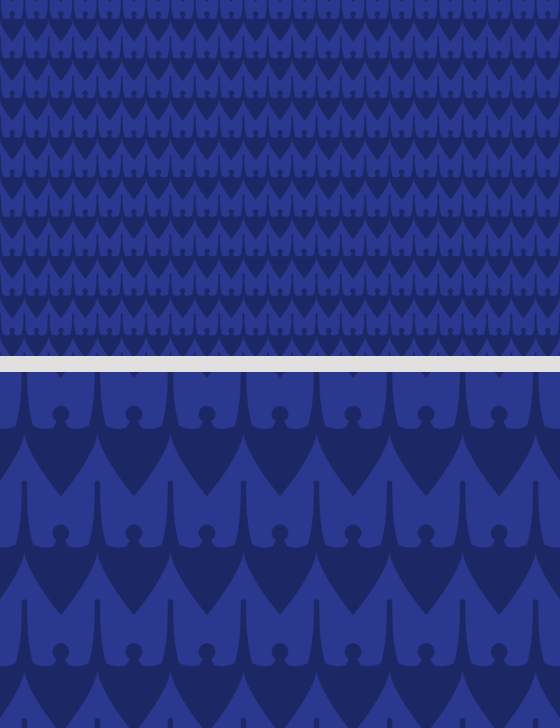
Top, the full canvas; bottom, a detail of the centre.
A Shadertoy shader for this pattern:

```glsl
// Rows of pointed, scalloped tulip shapes in two blues, with slits and keyholes.
#define COLUMNS 23.0
#define ROWS 9.0
#define ROW_SHIFT 0.52
#define CELL_HEIGHT 1.627
#define VALLEY_DEPTH 0.86
#define SPIKE_CURVE 1.4
#define HEM 1.56
#define HOLE_RADIUS 0.115
#define SOFTNESS 0.9
#define LIGHT_BLUE vec3(0.17, 0.22, 0.56)
#define DARK_BLUE vec3(0.11, 0.155, 0.40)

// Concave spike that widens downwards until neighbours meet in a valley.
float spike(float side, float depth) {
    return (side - 0.5 * pow(depth / VALLEY_DEPTH, SPIKE_CURVE)) / 1.2;
}

// Narrow slit below each spike, round on top and flared at the hem.
float slit(float side, float depth) {
    float flare = clamp((depth - 0.64) / (HEM - 0.64), 0.0, 1.0);
    float halfWidth = 0.037 + 0.095 * flare * flare * flare;
    return length(vec2(side, min(depth - 0.68, 0.0))) - halfWidth;
}

// Round hole with a neck that opens at the hem.
float keyhole(float side, float depth) {
    float center = HEM - 0.2;
    float bulb = length(vec2(side, depth - center)) - HOLE_RADIUS;
    float neckWidth = 0.055 + 0.05 * smoothstep(HEM - 0.12, HEM, depth);
    return min(bulb, max(side - neckWidth, center - depth));
}

// Slightly rounded lower edge of each lobe.
float hem(float side, float depth) {
    float offset = side - 0.29;
    return depth - HEM + 1.5 * offset * offset;
}

void mainImage(out vec4 fragColor, in vec2 fragCoord) {
    vec2 uv = fragCoord / iResolution.xy;

    // Cell coordinates, in cell widths: distance from spike axis, depth below tip.
    float fromSpike = abs(fract(uv.x * COLUMNS + 0.5) - 0.5);
    float fromHole = 0.5 - fromSpike;
    float depth = fract((1.0 - uv.y) * ROWS - ROW_SHIFT) * CELL_HEIGHT;

    float shape = max(spike(fromSpike, depth), hem(fromSpike, depth));
    shape = max(shape, -slit(fromSpike, depth));
    shape = max(shape, -keyhole(fromHole, depth));

    float edge = SOFTNESS * COLUMNS / iResolution.x;
    float cover = 1.0 - smoothstep(-edge, edge, shape);
    fragColor = vec4(mix(DARK_BLUE, LIGHT_BLUE, cover), 1.0);
}
```
